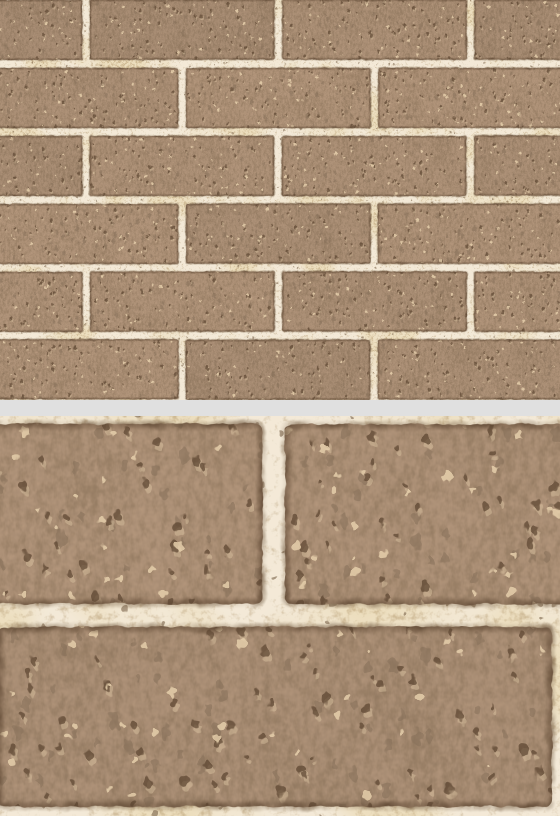
Top, the full canvas; bottom, a detail of the centre.
Reproduce this texture procedurally as a Shadertoy shader.

```glsl
const float COURSES = 5.89;                  // courses visible from bottom to top
const float BRICK_PITCH = 2.828;             // brick plus joint, in course heights
const float FIRST_JOINT = 1.269;             // centre of the first upright joint
const vec2 BRICK_HALF = vec2(1.359, 0.442);

const vec3 CLAY = vec3(0.675, 0.565, 0.465);
const vec3 CLAY_SHADE = vec3(0.595, 0.495, 0.395);
const vec3 PIT = vec3(0.36, 0.27, 0.19);
const vec3 FLECK = vec3(0.90, 0.81, 0.67);
const vec3 MORTAR = vec3(0.955, 0.915, 0.845);
const vec3 MORTAR_SHADE = vec3(0.83, 0.76, 0.65);
const vec3 GRIME = vec3(0.47, 0.38, 0.28);

vec2 hash2(vec2 p) {
    vec3 q = fract(p.xyx * vec3(0.1031, 0.1030, 0.0973));
    q += dot(q, q.yzx + 33.33);
    return fract((q.xx + q.yz) * q.zy);
}

vec2 gradient(vec2 cell) {
    float angle = 6.2832 * hash2(cell).x;
    return vec2(cos(angle), sin(angle));
}

float gradientNoise(vec2 p) {
    vec2 i = floor(p), f = p - i;
    vec2 u = f * f * f * (f * (f * 6.0 - 15.0) + 10.0);
    vec2 e = vec2(0.0, 1.0);
    float low = mix(dot(gradient(i), f), dot(gradient(i + e.yx), f - e.yx), u.x);
    float high = mix(dot(gradient(i + e), f - e), dot(gradient(i + 1.0), f - 1.0), u.x);
    return mix(low, high, u.y);
}

float fbm(vec2 p) {
    float sum = 0.0, gain = 1.0;
    for (int i = 0; i < 3; i++) {
        sum += gain * gradientNoise(p);
        p = p * 2.03 + 17.3;
        gain *= 0.55;
    }
    return sum;
}

float roundedBox(vec2 p, vec2 halfSize, float radius) {
    vec2 q = abs(p) - halfSize + radius;
    return length(max(q, 0.0)) + min(max(q.x, q.y), 0.0) - radius;
}

// Coverage of ragged specks scattered one per cell; radius is in cells.
float specks(vec2 p, vec2 cellSize, float density, float radius, float soft) {
    vec2 q = p / cellSize;
    q += 0.22 * vec2(gradientNoise(p * 31.0), gradientNoise(p * 31.0 + 57.0));
    vec2 home = floor(q);
    float cover = 0.0;
    for (int y = -1; y <= 1; y++)
    for (int x = -1; x <= 1; x++) {
        vec2 cell = home + vec2(x, y);
        vec2 pick = hash2(cell + 71.0);
        float r = radius * mix(0.45, 1.0, pick.y * pick.y);
        float d = length(q - cell - hash2(cell)) - r;
        float blur = soft / cellSize.x;
        cover = max(cover, step(pick.x, density) * (1.0 - smoothstep(-blur, blur, d)));
    }
    return cover;
}

vec3 brickColor(vec2 p, vec2 id, float edge, float soft) {
    float grain = fbm(p * vec2(26.0, 15.0));
    float cloud = fbm(p * vec2(3.0, 2.2));
    float shade = smoothstep(-0.15, 0.85, 0.25 + 0.65 * grain + 0.3 * cloud);
    vec3 color = mix(CLAY, CLAY_SHADE, shade);
    color *= 1.0 + 0.05 * (hash2(id).x - 0.5) + 0.05 * gradientNoise(p * 48.0);

    // Drag marks and open pits, each pit with a pale lower lip
    float drag = specks(p + 9.0, vec2(0.10, 0.17), 0.38, 0.27, soft);
    float pits = specks(p, vec2(0.085, 0.115), 0.30, 0.27, soft);
    float lip = specks(p + vec2(-0.012, 0.024), vec2(0.085, 0.115), 0.30, 0.27, soft);
    color = mix(color, CLAY_SHADE * 0.88, 0.55 * drag);
    color = mix(color, FLECK, 0.40 * lip);
    color = mix(color, PIT, 0.72 * pits);
    color = mix(color, FLECK, 0.85 * specks(p + 31.0, vec2(0.12), 0.20, 0.20, soft));

    // Burnt, uneven rim
    float rim = smoothstep(-0.042, 0.0, edge);
    return mix(color, PIT, rim * clamp(0.55 + 0.5 * fbm(p * 7.0), 0.15, 0.9));
}

vec3 mortarColor(vec2 p, float edge, float soft) {
    float sand = fbm(p * 24.0);
    float stain = fbm(p * 1.3 + 40.0);
    vec3 color = mix(MORTAR, MORTAR_SHADE, smoothstep(-0.1, 0.9, sand + 0.35 * stain));
    color *= mix(vec3(1.0), vec3(0.97, 0.95, 0.88), smoothstep(-0.2, 0.5, stain));
    color = mix(color, GRIME, 0.6 * specks(p + 13.0, vec2(0.07), 0.13, 0.24, soft));
    float contact = 1.0 - smoothstep(0.0, 0.028, edge);
    return mix(color, GRIME, contact * clamp(0.35 + 0.6 * fbm(p * 6.0), 0.1, 0.8));
}

void mainImage(out vec4 fragColor, in vec2 fragCoord) {
    vec2 p = fragCoord / iResolution.y * COURSES;
    float soft = 0.8 * COURSES / iResolution.y;

    // Running bond, counted downward from the top course
    float depth = COURSES - p.y + 0.059;
    float row = floor(depth);
    float along = (p.x - FIRST_JOINT) / BRICK_PITCH - 0.5 * mod(row, 2.0);
    vec2 id = vec2(floor(along), row);
    vec2 local = vec2((fract(along) - 0.5) * BRICK_PITCH, 0.5 - fract(depth));
    local += 0.010 * (hash2(id + 5.0) - 0.5);

    float edge = roundedBox(local, BRICK_HALF, 0.03) + 0.011 * fbm(p * 11.0);
    float mortarMask = smoothstep(-soft, soft, edge);
    vec3 color = mix(brickColor(p, id, edge, soft), mortarColor(p, edge, soft), mortarMask);
    fragColor = vec4(color, 1.0);
}
```
